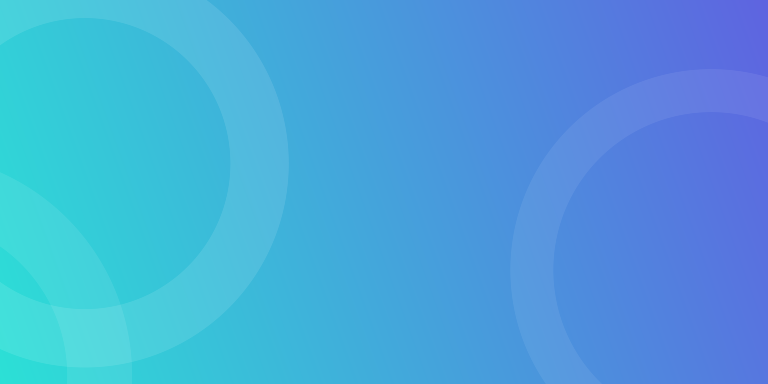
Write a Shadertoy shader that draws this background.

```glsl
const vec3 TURQUOISE = vec3(0.17, 0.88, 0.84);
const vec3 INDIGO = vec3(0.37, 0.39, 0.88);
const vec3 WHITE = vec3(1.0);
const float GRADIENT_ANGLE = radians(20.0);

// Linear blend that spans the canvas from lower left to upper right
vec3 slantedGradient(vec2 p, vec2 size, float angle, vec3 startColor, vec3 endColor) {
    vec2 direction = vec2(cos(angle), sin(angle));
    float t = dot(p, direction) / dot(size, direction);
    return mix(startColor, endColor, clamp(t, 0.0, 1.0));
}

// Coverage of the band between two radii, with smooth edges
float ringMask(vec2 p, vec2 center, float innerRadius, float outerRadius, float pixel) {
    float middle = 0.5 * (innerRadius + outerRadius);
    float halfWidth = 0.5 * (outerRadius - innerRadius);
    float dist = abs(length(p - center) - middle) - halfWidth;
    return 1.0 - smoothstep(-0.5 * pixel, 0.5 * pixel, dist);
}

// Translucent white ring laid over a colour
vec3 addRing(vec3 base, vec2 p, vec2 center, vec2 radii, float opacity, float pixel) {
    float mask = ringMask(p, center, radii.x, radii.y, pixel);
    return mix(base, WHITE, opacity * mask);
}

void mainImage(out vec4 fragColor, in vec2 fragCoord) {
    // Canvas height is one unit
    float pixel = 1.0 / iResolution.y;
    vec2 p = fragCoord * pixel;
    vec2 size = iResolution.xy * pixel;

    vec3 color = slantedGradient(p, size, GRADIENT_ANGLE, TURQUOISE, INDIGO);

    // Upper left, lower left and right rings
    color = addRing(color, p, vec2(0.221, 0.574), vec2(0.379, 0.531), 0.10, pixel);
    color = addRing(color, p, vec2(-0.234, 0.023), vec2(0.409, 0.578), 0.08, pixel);
    color = addRing(color, p, vec2(1.852, 0.297), vec2(0.411, 0.523), 0.07, pixel);

    fragColor = vec4(color, 1.0);
}
```
